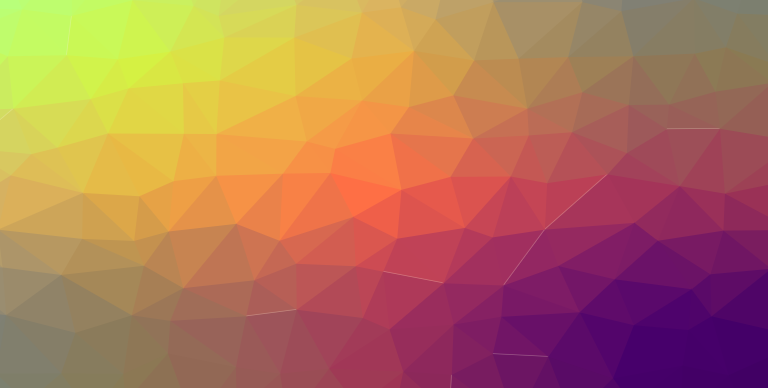
A WebGL 2 fragment shader for this background:

```glsl
#version 300 es
precision highp float;
// Low-poly mesh of flat triangles over a diagonal lime, orange, red and violet gradient.

uniform vec2 u_resolution;
out vec4 outColor;

const vec2 GRID = vec2(14.0, 8.6);      // mesh cells across and up
const vec2 GRID_SHIFT = vec2(0.3, 0.48); // offset of the mesh, in cells
const vec2 JITTER = vec2(0.74, 0.70);   // vertex scatter, in cells
const float SEAM_CHANCE = 0.025;        // share of triangles with a pale seam
const float SEAM_WIDTH = 0.0025;        // in canvas heights
const float SEAM_STRENGTH = 0.3;
const vec3 SEAM_COLOR = vec3(1.0, 0.93, 0.85);

const int STOPS = 7;
const vec3 PALETTE[STOPS] = vec3[STOPS](
    vec3(0.72, 1.00, 0.48),  // pale green
    vec3(0.83, 0.96, 0.26),  // lime
    vec3(0.94, 0.70, 0.28),  // amber
    vec3(1.00, 0.41, 0.27),  // coral
    vec3(0.61, 0.17, 0.38),  // berry
    vec3(0.29, 0.00, 0.43),  // indigo
    vec3(0.25, 0.00, 0.39)   // deep violet
);

float hash(vec2 p) {
    return fract(sin(dot(p, vec2(127.1, 311.7))) * 43758.5453);
}

float cross2(vec2 a, vec2 b) {
    return a.x * b.y - a.y * b.x;
}

vec3 palette(float t) {
    float s = clamp(t, 0.0, 1.0) * float(STOPS - 1);
    int i = min(int(s), STOPS - 2);
    return mix(PALETTE[i], PALETTE[i + 1], s - float(i));
}

// The same ramp runs rightward and downward; their mean greys the far corners.
vec3 gradient(vec2 uv) {
    return 0.5 * (palette(uv.x) + palette(1.0 - uv.y));
}

// Jittered mesh vertex, in canvas heights
vec2 vertex(vec2 id, vec2 cell) {
    vec2 offset = vec2(hash(id), hash(id + 57.3)) - 0.5;
    return (id + GRID_SHIFT + JITTER * offset) * cell;
}

// Signed distance to the left side of the line from a to b
float edge(vec2 p, vec2 a, vec2 b) {
    return cross2(normalize(b - a), p - a);
}

// Flat colour of one triangle, weighted by its coverage of the pixel
vec4 triangle(vec2 p, vec2 a, vec2 b, vec2 c, float aspect, float pixel) {
    float ab = edge(p, a, b);
    float inside = min(ab, min(edge(p, b, c), edge(p, c, a)));
    float cover = clamp(inside / pixel + 0.5, 0.0, 1.0);
    vec2 center = (a + b + c) / 3.0;
    vec3 color = gradient(center / vec2(aspect, 1.0));

    // Rare hairline seam along one side
    float seam = step(hash(floor(center * 200.0)), SEAM_CHANCE);
    seam *= 1.0 - smoothstep(0.0, SEAM_WIDTH + pixel * 0.5, abs(ab));
    color = mix(color, SEAM_COLOR, SEAM_STRENGTH * seam);
    return vec4(color, 1.0) * cover;
}

void main() {
    float aspect = u_resolution.x / u_resolution.y;
    float pixel = 1.0 / u_resolution.y;
    vec2 p = gl_FragCoord.xy * pixel;
    vec2 cell = vec2(aspect, 1.0) / GRID;
    vec2 home = floor(p / cell - GRID_SHIFT);

    vec4 sum = vec4(0.0);
    for (int y = -1; y <= 1; y++) {
        for (int x = -1; x <= 1; x++) {
            vec2 id = home + vec2(x, y);
            vec2 a = vertex(id, cell);
            vec2 b = vertex(id + vec2(1.0, 0.0), cell);
            vec2 c = vertex(id + vec2(1.0, 1.0), cell);
            vec2 d = vertex(id + vec2(0.0, 1.0), cell);

            // Delaunay split: the sine of the summed angles at b and d picks the diagonal
            float split = cross2(c - b, a - b) * dot(a - d, c - d)
                        + dot(c - b, a - b) * cross2(a - d, c - d);
            if (split > 0.0) {
                sum += triangle(p, a, b, c, aspect, pixel);
                sum += triangle(p, a, c, d, aspect, pixel);
            } else {
                sum += triangle(p, a, b, d, aspect, pixel);
                sum += triangle(p, b, c, d, aspect, pixel);
            }
        }
    }

    outColor = vec4(sum.rgb / max(sum.a, 0.001), 1.0);
}
```
